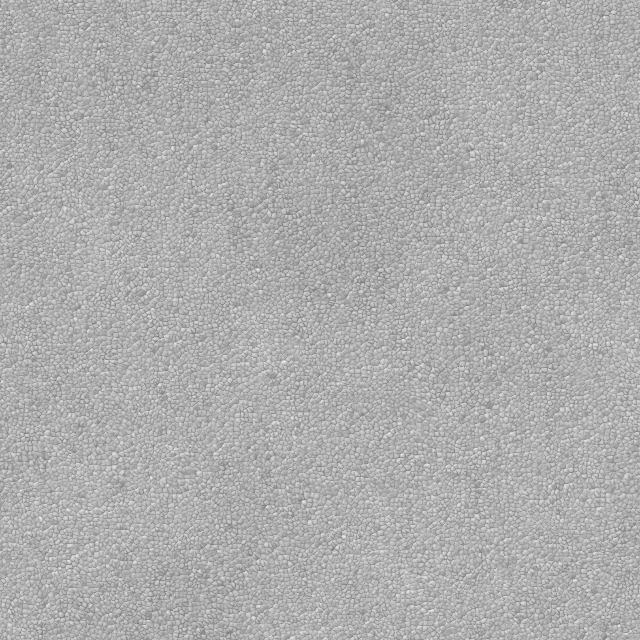
Write a three.js fragment shader that draws this texture.

```glsl
#define BASE_GREY 0.665
#define GRAIN_SCALE vec2(138.0, 156.0)
#define GRAIN_JITTER 0.95
#define CREASE_WIDTH 0.55
#define CREASE_DEPTH 0.115
#define RELIEF 0.08
#define GLINT 0.1
#define CELL_TINT 0.025
#define PORE_NOISE 0.09
#define MOTTLE 0.07
#define STREAK 0.035
#define WARP 0.006

varying vec2 vUv;

float hash(vec2 p) {
  return fract(sin(dot(p, vec2(127.1, 311.7))) * 43758.5453);
}

vec2 hash2(vec2 p) {
  return vec2(hash(p), hash(p + vec2(37.3, 17.9)));
}

float valueNoise(vec2 p) {
  vec2 cell = floor(p);
  vec2 f = fract(p);
  f = f * f * (3.0 - 2.0 * f);
  float low = mix(hash(cell), hash(cell + vec2(1.0, 0.0)), f.x);
  float high = mix(hash(cell + vec2(0.0, 1.0)), hash(cell + 1.0), f.x);
  return mix(low, high, f.y);
}

vec2 drift(vec2 p) {
  return vec2(valueNoise(p), valueNoise(p + 43.0)) - 0.5;
}

float fbm(vec2 p) {
  float sum = 0.0;
  float weight = 0.5;
  for (int i = 0; i < 4; i++) {
    sum += weight * valueNoise(p);
    p = mat2(1.6, 1.2, -1.2, 1.6) * p + 11.3;
    weight *= 0.5;
  }
  return sum / 0.9375;
}

// Returns the offset from the nearest grain centre, the gap to the
// neighbouring grain and a random value for the grain.
vec4 leatherGrain(vec2 p) {
  vec2 cell = floor(p);
  vec2 f = fract(p);
  vec2 nearestOffset = vec2(0.0);
  float nearest = 8.0;
  float second = 8.0;
  float id = 0.0;
  for (int y = -1; y <= 1; y++) {
    for (int x = -1; x <= 1; x++) {
      vec2 neighbour = vec2(float(x), float(y));
      vec2 jitter = (hash2(cell + neighbour) - 0.5) * GRAIN_JITTER;
      vec2 offset = f - neighbour - 0.5 - jitter;
      float dist = length(offset);
      if (dist < nearest) {
        second = nearest;
        nearest = dist;
        nearestOffset = offset;
        id = hash(cell + neighbour + 71.7);
      } else {
        second = min(second, dist);
      }
    }
  }
  return vec4(nearestOffset, second - nearest, id);
}

void main() {
  // Bend the grain broadly and roughen its outlines
  vec2 p = vUv + WARP * (2.0 * drift(vUv * 19.0) + 0.35 * drift(vUv * 240.0));
  vec4 grain = leatherGrain(p * GRAIN_SCALE);

  // Broad clouds and faint upright wrinkles
  float clouds = fbm(vUv * vec2(6.5, 4.5) + 5.0) - 0.5;
  float wrinkles = fbm(p * vec2(62.0, 22.0) + 31.0) - 0.5;

  // Broken creases between raised, side-lit grains
  float top = smoothstep(0.0, CREASE_WIDTH, grain.z);
  float breaks = 0.45 + 1.1 * valueNoise(p * 95.0 + 7.0);
  float depth = CREASE_DEPTH * breaks * (1.0 - 0.8 * wrinkles);
  float slope = dot(grain.xy, normalize(vec2(-0.5, 0.85)));

  // Bright rims on some grains, and fine pores
  float glint = smoothstep(0.05, 0.4, slope) * valueNoise(p * 120.0 + 19.0);
  float pores = valueNoise(vUv * 340.0) - 0.5;

  float grey = BASE_GREY + depth * (top - 0.47);
  grey += RELIEF * slope + GLINT * glint + CELL_TINT * (grain.w - 0.5);
  grey += PORE_NOISE * pores + MOTTLE * clouds + STREAK * wrinkles;

  gl_FragColor = vec4(vec3(grey), 1.0);
}
```
